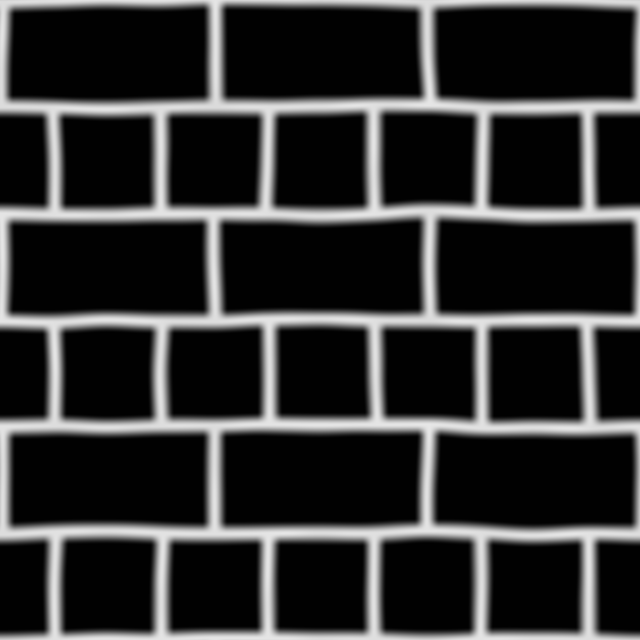
Give the GLSL for this pattern, as a WebGL 1 fragment shader.

```glsl
precision highp float;
// Tiling wall of black bricks with soft pale joints: long courses alternate with square ones.

uniform vec2 u_resolution;

const float COURSES = 6.0;
const float LONG_BRICKS = 3.0;
const float SQUARE_BRICKS = 6.0;
const float JOINT_REACH = 0.0205;   // from joint centre to full black
const float JOINT_SHIFT = 0.0022;   // sideways offset of the upright joints
const vec3 BRICK_COLOR = vec3(0.004);
const vec3 JOINT_COLOR = vec3(0.88);

// Two random values per lattice point, without sine
vec2 hash22(vec2 p) {
  vec3 q = fract(vec3(p.xyx) * vec3(0.1031, 0.1030, 0.0973));
  q += dot(q, q.yzx + 33.33);
  return fract((q.xx + q.yz) * q.zy);
}

// Value noise that wraps after `period` cells, centred on zero
vec2 wrappedNoise(vec2 uv, float period, float seed) {
  vec2 p = uv * period;
  vec2 cell = floor(p);
  vec2 f = fract(p);
  vec2 lo = mod(cell, period);
  vec2 hi = mod(cell + 1.0, period);
  f = f * f * (3.0 - 2.0 * f);
  vec2 bottom = mix(hash22(lo + seed), hash22(vec2(hi.x, lo.y) + seed), f.x);
  vec2 top = mix(hash22(vec2(lo.x, hi.y) + seed), hash22(hi + seed), f.x);
  return mix(bottom, top, f.y) - 0.5;
}

// Distance to the nearest of `count` evenly spaced lines across the canvas
float lineDistance(float x, float count) {
  return abs(fract(x * count + 0.5) - 0.5) / count;
}

// Soft cross-section of a joint: 1 at its centre, 0 at its reach
float jointProfile(float d, float reach) {
  return 1.0 - smoothstep(0.0, reach, d);
}

// Joint coverage over the whole bond
float brickBond(vec2 p, float reach) {
  float isLong = mod(floor(p.y * COURSES), 2.0);
  float count = mix(SQUARE_BRICKS, LONG_BRICKS, isLong);
  float stagger = mix(0.5 / SQUARE_BRICKS, 0.0, isLong);
  float bed = jointProfile(lineDistance(p.y, COURSES), reach);
  float upright = jointProfile(lineDistance(p.x - stagger, count), reach);
  return 1.0 - (1.0 - bed) * (1.0 - upright);
}

void main() {
  vec2 uv = gl_FragCoord.xy / u_resolution;

  // Gentle waviness of the brick edges
  vec2 warp = 0.0065 * wrappedNoise(uv, 6.0, 3.0)
            + 0.0035 * wrappedNoise(uv, 12.0, 41.0);
  vec2 p = uv + warp - vec2(JOINT_SHIFT, 0.0);

  // Slight change of joint width and brightness along the wall
  vec2 wear = wrappedNoise(uv, 18.0, 77.0);
  float joint = brickBond(p, JOINT_REACH * (1.0 + 0.08 * wear.x));
  vec3 color = mix(BRICK_COLOR, JOINT_COLOR * (1.0 + 0.05 * wear.y), joint);

  gl_FragColor = vec4(color, 1.0);
}
```
